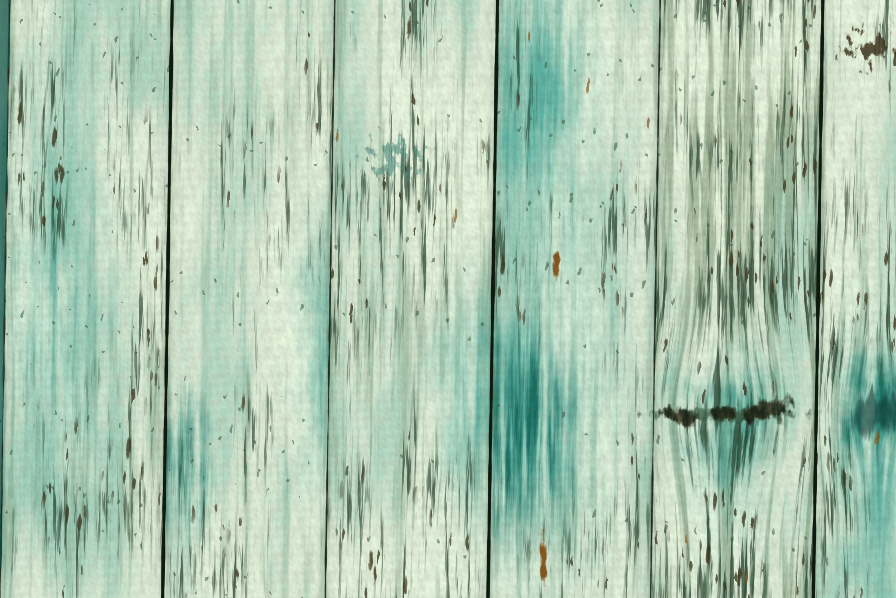
Give the GLSL for this texture, as a WebGL 1 fragment shader.

```glsl
precision highp float;
uniform vec2 u_resolution;

const float PITCH = 0.272;
const vec3 CREAM = vec3(0.85, 0.90, 0.815);
const vec3 MINT = vec3(0.66, 0.81, 0.73);
const vec3 SAGE = vec3(0.53, 0.62, 0.50);
const vec3 AQUA = vec3(0.36, 0.68, 0.62);
const vec3 DEEP_TEAL = vec3(0.07, 0.40, 0.35);
const vec3 MOSS = vec3(0.22, 0.34, 0.25);
const vec3 SOOT = vec3(0.06, 0.10, 0.06);
const vec3 UMBER = vec3(0.24, 0.21, 0.12);
const vec3 RUST = vec3(0.52, 0.34, 0.12);

float hash(vec2 p) {
  return fract(sin(dot(p, vec2(41.3, 289.1))) * 4375.5);
}

// Distance to the nearest site and that site's random value
vec2 cells(vec2 p) {
  vec2 best = vec2(9.0, 0.0);
  for (int j = -1; j <= 1; j++) {
    for (int i = -1; i <= 1; i++) {
      vec2 cell = floor(p) + vec2(float(i), float(j));
      vec2 site = cell + vec2(hash(cell), hash(cell + 17.0));
      float d = length(p - site);
      if (d < best.x) best = vec2(d, hash(cell + 53.0));
    }
  }
  return best;
}

// Layered, rotated sines, roughly -1 to 1
float waves(vec2 p) {
  float sum = 0.0, amp = 0.5;
  for (int i = 0; i < 5; i++) {
    p = mat2(0.8, 0.6, -0.6, 0.8) * p * 1.7 + 1.3;
    sum += amp * sin(p.x + 1.5 * sin(p.y * 1.3));
    amp *= 0.6;
  }
  return sum;
}

// Scattered marks of varied size: only cells above the rarity threshold show
float marks(vec2 p, float rarity, float radius) {
  vec2 c = cells(p);
  float size = radius * (0.5 + 0.7 * fract(c.y * 91.0));
  return step(rarity, c.y) * (1.0 - smoothstep(size * 0.5, size, c.x));
}

// Board number plus position across it; seams lean slightly
float boardCoord(vec2 p) {
  return (p.x - 0.008 - 0.016 * (p.y - 0.5)) / PITCH;
}

// Soft ellipse confined to the board that holds its centre
float stain(vec2 p, vec2 center, vec2 radius, float board) {
  vec2 q = (p - center) / radius;
  return exp(-dot(q, q)) * step(abs(floor(boardCoord(center)) - board), 0.5);
}

float blob(vec2 p, vec2 center, vec2 radius, float rough) {
  float d = length((p - center) / radius) + 0.4 * rough;
  return 1.0 - smoothstep(0.55, 1.2, d);
}

void main() {
  vec2 p = gl_FragCoord.xy / u_resolution.y;
  float px = 1.0 / u_resolution.y;
  float across = boardCoord(p);
  float board = floor(across);

  // Grain space, spread open around the knots
  vec2 g = vec2(p.x - 0.016 * (p.y - 0.5), p.y);
  g.x -= 0.45 * (p.x - 1.21) * stain(p, vec2(1.21, 0.31), vec2(0.12, 0.13), board);
  g.x -= 0.5 * (p.x - 1.465) * stain(p, vec2(1.465, 0.31), vec2(0.07, 0.12), board);
  g += board * vec2(3.7, 5.3);
  float fibre = waves(g * vec2(70.0, 2.5));
  float hair = waves(g * vec2(130.0, 9.0) + 4.0);
  float cloud = waves(g * vec2(9.0, 3.0));
  float rough = waves(p * vec2(90.0, 60.0));
  float weather = 0.4 + 0.1 * cos(3.14159 * board) + 0.35 * step(3.5, board);
  float middle = (fract(across) - 0.47) / 0.12;
  float heart = exp(-middle * middle) * step(mod(board, 2.0), 0.5) * step(1.5, board);

  // Worn paint
  vec3 color = mix(CREAM, MINT, smoothstep(-0.2, 1.1, cloud + 0.35 * fibre + 0.2 * rough));
  color += 0.03 * smoothstep(0.1, -0.8, cloud);
  float bare = fibre + 0.35 * heart + 0.3 * hair + 0.3 * step(abs(board - 4.0), 0.5);
  color = mix(color, SAGE, 0.75 * weather * smoothstep(0.1, 1.0, bare));

  // Teal stains, ragged and broken up along the grain
  vec2 s = p + 0.022 * vec2(waves(p * 13.0), 2.0 * waves(p * 11.0 + 5.0));
  float pale = 0.65 * stain(s, vec2(0.09, 0.5), vec2(0.08, 0.3), board)
    + 0.8 * stain(s, vec2(0.535, 0.4), vec2(0.04, 0.19), board)
    + 0.75 * stain(s, vec2(0.79, 0.32), vec2(0.055, 0.17), board)
    + 0.9 * stain(s, vec2(0.89, 0.85), vec2(0.08, 0.18), board)
    + 0.4 * stain(s, vec2(0.93, 0.45), vec2(0.12, 0.4), board)
    + 0.6 * stain(s, vec2(1.21, 0.25), vec2(0.07, 0.15), board)
    + 0.9 * stain(s, vec2(1.465, 0.2), vec2(0.06, 0.22), board);
  float dark = 0.6 * stain(s, vec2(0.305, 0.2), vec2(0.035, 0.12), board)
    + 0.95 * stain(s, vec2(0.875, 0.28), vec2(0.075, 0.14), board)
    + 0.6 * stain(s, vec2(1.23, 0.31), vec2(0.07, 0.06), board)
    + stain(s, vec2(1.465, 0.32), vec2(0.06, 0.065), board);
  float broken = 0.85 + 0.3 * fibre + 0.3 * cloud + 0.25 * hair;
  color = mix(color, AQUA, clamp((pale + dark) * broken, 0.0, 1.0));
  color = mix(color, DEEP_TEAL, clamp(dark * (0.5 + 0.5 * fibre + 0.6 * hair), 0.0, 0.9));

  // Broken grain lines and hairline cracks
  float ring = sin(g.x * 560.0 + 9.0 * waves(g * vec2(8.0, 1.2)));
  float shown = waves(g * vec2(16.0, 4.0) + 9.0) + weather - 0.5 + 0.6 * heart;
  float lines = smoothstep(0.4, 1.0, ring) * smoothstep(-0.2, 0.8, shown) * smoothstep(-0.6, 0.4, hair);
  float cracks = smoothstep(0.45, 0.95, hair + 0.25 * shown) * smoothstep(-0.5, 0.7, shown);
  color = mix(color, MOSS, lines * (0.2 + 0.5 * weather));
  color = mix(color, MOSS * 0.8, 0.7 * cracks);

  // Slits, specks and flaked paint
  vec2 ragged = g + rough * vec2(0.0015, 0.006);
  float slits = marks(ragged * vec2(120.0, 26.0), 0.86, 0.45) * smoothstep(0.1, 0.6, shown);
  float specks = marks(ragged * vec2(130.0, 100.0), 0.97, 0.4);
  color = mix(color, UMBER, 0.8 * slits);
  color = mix(color, MOSS, 0.55 * specks);
  color = mix(color, RUST, 0.7 * marks(ragged * vec2(70.0, 15.0), 0.985, 0.35));
  for (int i = 0; i < 2; i++) {
    vec2 center = vec2(0.931, 0.555) - float(i) * vec2(0.022, 0.488);
    color = mix(color, RUST, blob(p, center, vec2(0.006, 0.025 + 0.016 * float(i)), rough));
  }

  // Knots, joined by a dark ridge
  color = mix(color, MOSS, 0.7 * blob(p, vec2(1.215, 0.305), vec2(0.11, 0.014), 1.5 * rough));
  for (int i = 0; i < 3; i++) {
    float k = float(i);
    vec2 q = p - vec2(1.14 + 0.07 * k, 0.302 + 0.006 * k);
    q.y -= 0.3 * (k - 1.0) * q.x;
    vec2 size = vec2(0.036, 0.017) * (0.85 + 0.15 * k - 0.3 * mod(k, 2.0));
    color = mix(color, mix(SOOT, UMBER, 0.5 + 0.5 * rough), 0.85 * blob(q, vec2(0.0), size, rough));
  }
  color = mix(color, DEEP_TEAL * 0.5, 0.6 * blob(p, vec2(1.468, 0.31), vec2(0.045, 0.035), 2.0 * hair + 0.5));
  color = mix(color, AQUA * 0.8, 0.6 * blob(p, vec2(0.66, 0.735), vec2(0.05, 0.04), 2.5 * rough + 1.2));
  color = mix(color, UMBER, 0.85 * blob(p, vec2(1.46, 0.92), vec2(0.05, 0.03), 2.5 * rough + 1.1));

  // Fine plaster relief
  color *= 1.0 + 0.035 * rough + 0.035 * waves(p * vec2(170.0, 150.0) + 3.0);

  // Seams, alternately wide and narrow, with grimy edges
  float seam = floor(across + 0.5);
  float wide = mod(seam, 2.0);
  float gap = abs(across - seam) * PITCH + 0.0007 * waves(vec2(seam * 7.0, p.y * 22.0));
  float halfWidth = mix(0.0012, 0.0027, wide);
  float ink = 1.0 - smoothstep(halfWidth - 0.6 * px, halfWidth + 0.6 * px, gap);
  color = mix(color, MOSS, 0.4 * exp(-gap / 0.007) * (0.8 + 0.5 * hair));
  color = mix(color, SOOT, ink * mix(0.85, 1.0, wide));
  color = mix(color, DEEP_TEAL * 0.8, 0.7 * step(across, 0.0));

  gl_FragColor = vec4(clamp(color, 0.0, 1.0), 1.0);
}
```
